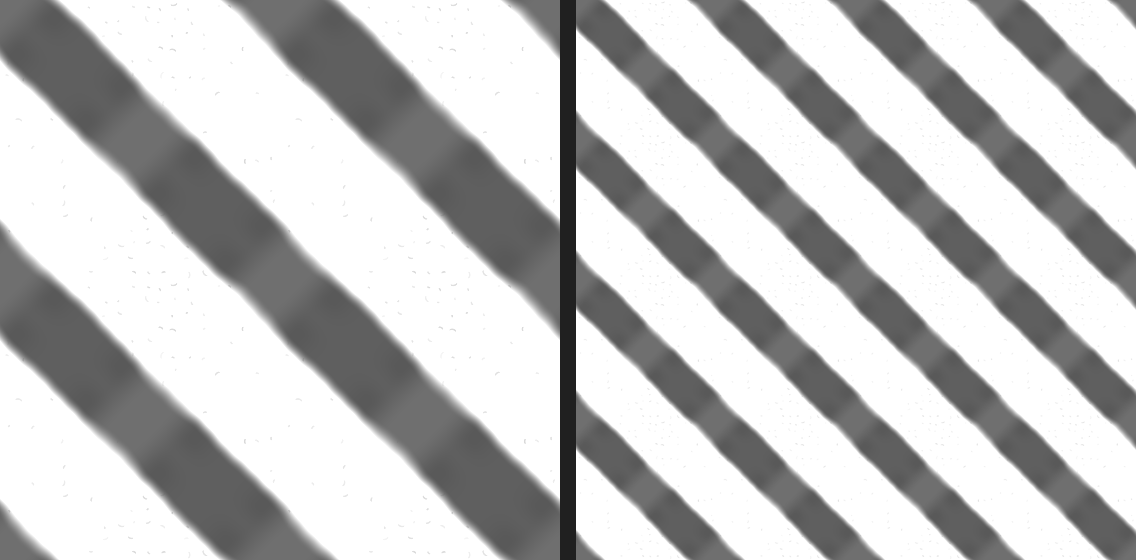
Left, the tile; right, the same tile 2 across and 2 down.
This pattern is drawn by a WebGL 2 fragment shader. Its source:

```glsl
#version 300 es
precision highp float;

uniform vec2 u_resolution;
out vec4 fragColor;

const float TAU = 6.2831853;

float hash(vec2 p) {
    return fract(sin(dot(p, vec2(127.1, 311.7))) * 43758.5453);
}

// Faint short scratches, one at most per cell of a wrapping grid
float flecks(vec2 tile) {
    const float CELLS = 20.0;
    vec2 grid = fract(tile) * CELLS;
    vec2 cell = floor(grid);
    vec2 center = 0.3 + 0.4 * vec2(hash(cell + 3.1), hash(cell + 7.7));
    float angle = TAU * hash(cell + 11.3);
    vec2 dir = vec2(cos(angle), sin(angle));
    vec2 v = fract(grid) - center;
    float along = dot(v, dir);
    float across = dot(v, vec2(-dir.y, dir.x)) + 1.5 * along * along;
    float halfLength = mix(0.03, 0.2, pow(hash(cell + 17.9), 2.0));
    float dist = length(vec2(max(abs(along) - halfLength, 0.0), across));

    // Flecks gather around one spot of each tile
    vec2 near = 0.5 + 0.5 * cos(TAU * ((cell + 0.5) / CELLS - vec2(0.62, 0.93)));
    float present = step(hash(cell), 0.14 + 0.4 * near.x * near.y);
    float strength = mix(0.04, 0.15, hash(cell + 23.5));
    return present * strength * (1.0 - smoothstep(0.02, 0.09, dist));
}

void main() {
    // Two tiles across and two down
    vec2 tile = 2.0 * gl_FragCoord.xy / u_resolution;

    // Distance along the stripe from the nearest pale patch
    float run = tile.x - tile.y;
    float patchDist = abs(run - round(run));
    float dark = smoothstep(0.07, 0.24, patchDist);

    // Distance across the stripe, with slightly uneven edges
    float s = tile.x + tile.y;
    s += 0.004 * sin(TAU * (2.0 * tile.x - tile.y))
       + 0.002 * sin(TAU * (4.0 * tile.x - 3.0 * tile.y) + 1.3)
       + 0.001 * sin(TAU * (11.0 * tile.x - 8.0 * tile.y));
    float d = abs(s - round(s));

    // Soft stripe edge, wider and paler beside the pale patches
    float inner = mix(0.135, 0.160, dark);
    float outer = mix(0.210, 0.217, dark);
    float edge = pow(clamp((d - inner) / (outer - inner), 0.0, 1.0), 1.8);

    // Dark bands frame each pale patch, deepest toward the stripe edges
    float band = exp(-pow((patchDist - 0.26) / 0.09, 2.0));
    float gray = mix(0.437, 0.372, dark) - 0.024 * band * smoothstep(0.0, 0.12, d);

    float paper = 1.0 - flecks(tile);
    fragColor = vec4(vec3(mix(gray, paper, edge)), 1.0);
}
```
